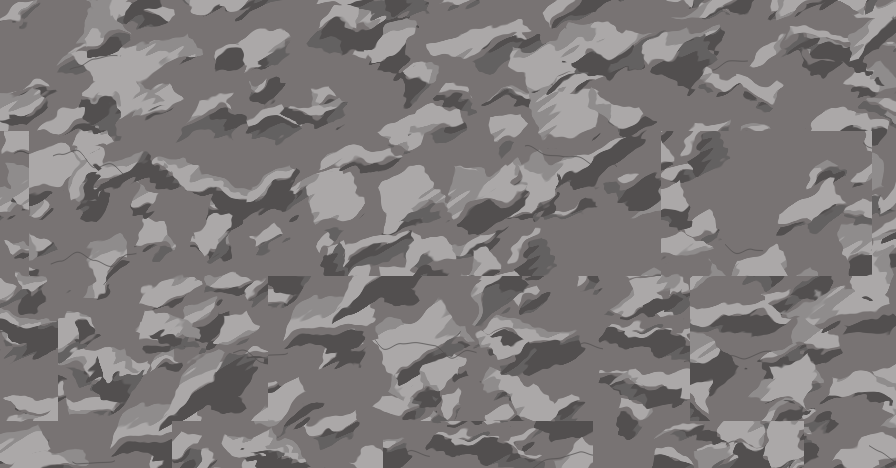
Write a Shadertoy shader that draws this texture.

```glsl
const vec3 GROUND = vec3(0.47, 0.45, 0.45);
const vec3 LIGHT = vec3(0.67, 0.66, 0.66);
const vec3 PALE = vec3(0.56, 0.55, 0.55);
const vec3 SHADE = vec3(0.39, 0.38, 0.38);
const vec3 DARK = vec3(0.32, 0.31, 0.31);
const float TAU = 6.2832;

float hash(vec2 p) {
    return fract(sin(dot(p, vec2(127.1, 311.7))) * 43758.55);
}

float noise(vec2 p) {
    vec2 i = floor(p), f = fract(p);
    f = f * f * (3.0 - 2.0 * f);
    return mix(mix(hash(i), hash(i + vec2(1, 0)), f.x),
               mix(hash(i + vec2(0, 1)), hash(i + vec2(1, 1)), f.x), f.y);
}

vec2 rotate(vec2 p, float a) {
    float c = cos(a), s = sin(a);
    return vec2(c * p.x + s * p.y, c * p.y - s * p.x);
}

float cover(float d, float blur) {
    return 1.0 - smoothstep(-blur, blur, d);
}

// Irregular pentagon, scaled by size, as an approximate distance
float chipDistance(vec2 q, vec2 size, vec2 id) {
    float d = -1.0;
    for (int i = 0; i < 5; i++) {
        float k = float(i);
        float a = (k + 0.75 * hash(id + k * 1.7)) * TAU / 5.0;
        vec2 n = vec2(cos(a), sin(a));
        float reach = mix(0.5, 1.0, hash(id + k * 2.3 + 9.0));
        d = max(d, (dot(q, n) - reach) / length(n / size));
    }
    return max(d, (length(q) - 1.35) * size.y);
}

// One chip of rock: a lit upper face and a hatched shadow below it
vec3 paintChip(vec3 col, vec2 p, vec2 size, vec2 id, float hatch, float blur) {
    vec2 q = rotate(p, mix(-0.3, 0.5, hash(id + 3.1))) / size;
    q.y += (hash(id + 4.7) - 0.5) * 1.1 * q.x * q.x;
    float d = chipDistance(q, size, id);

    float slant = mix(-0.1, 0.8, hash(id + 5.9));
    float wobble = 0.16 * sin(q.x * 4.5 + TAU * hash(id + 6.3));
    float ridge = q.y - slant * q.x + wobble + mix(-0.55, 0.65, hash(id + 7.7));
    ridge *= size.y / (1.0 + 0.4 * slant);
    float gap = size.y * 0.3 * hash(id + 8.2);

    float lit = cover(max(d + hatch * 0.008, -ridge + hatch * 0.004), blur);
    float shadow = cover(max(d + hatch * 0.022, ridge + gap + hatch * 0.012), blur);

    // Each face is split into two flat tones along a streaky line
    float facet = dot(q, rotate(vec2(1, 0), TAU * hash(id + 9.4))) + hatch * 0.7;
    vec3 litTone = mix(LIGHT, PALE, smoothstep(0.36, 0.44, facet));
    vec3 shadowTone = mix(DARK, SHADE, smoothstep(0.16, 0.24, facet));
    col = mix(col, shadowTone, shadow);
    return mix(col, litTone, lit);
}

// Scatter chips over a jittered grid
vec3 paintLayer(vec3 col, vec2 p, vec2 cell, float amount, float layer, float hatch, float blur) {
    vec2 base = floor(p / cell);
    for (int y = -1; y <= 1; y++) {
        for (int x = -1; x <= 1; x++) {
            vec2 id = base + vec2(x, y);
            vec2 key = id + layer * 37.3;
            if (hash(key) > amount) continue;
            vec2 jitter = vec2(hash(key + 1.3), hash(key + 2.6)) - 0.5;
            vec2 center = (id + 0.5 + 0.6 * jitter) * cell;
            vec2 size = cell * mix(vec2(0.25, 0.22), vec2(0.6, 0.5),
                                   vec2(hash(key + 11.0), hash(key + 12.0)));
            col = paintChip(col, p - center, size, key, hatch, blur);
        }
    }
    return col;
}

// Short, thin, jagged cracks
float cracks(vec2 p, vec2 cell, float blur) {
    vec2 id = floor(p / cell);
    vec2 q = p - (id + 0.5) * cell;
    float tilt = (hash(id + 51.0) - 0.5) * 0.7;
    float jag = 0.035 * (noise(vec2(p.x * 28.0, id.y * 7.0)) - 0.5);
    float d = abs(q.y - tilt * q.x - jag) - 0.0012;
    float span = abs(q.x) - cell.x * mix(0.1, 0.4, hash(id + 52.0));
    return cover(max(d, span), blur) * step(hash(id + 53.0), 0.55);
}

// Shift rectangular blocks so that some features end in straight cuts
vec2 cutBlocks(vec2 p, vec2 block) {
    float row = floor(p.y / block.y);
    vec2 id = vec2(floor(p.x / block.x + hash(vec2(row, 4.0))), row);
    return p + step(0.6, hash(id + 61.0)) * vec2(0.37, 0.23);
}

void mainImage(out vec4 fragColor, in vec2 fragCoord) {
    float blur = 0.7 / iResolution.y;
    vec2 p = cutBlocks(fragCoord / iResolution.y + 3.0, vec2(0.45, 0.31));

    // Ragged outlines and diagonal pen strokes
    float hatch = noise(rotate(p, 0.6) * vec2(16.0, 105.0)) - 0.5;
    vec2 warp = vec2(noise(p * 24.0), noise(p * 24.0 + 17.0)) - 0.5;
    vec2 fine = vec2(noise(p * 70.0), noise(p * 70.0 + 31.0)) - 0.5;
    vec2 q = p + warp * 0.026 + fine * 0.006;

    vec3 col = GROUND;
    col = paintLayer(col, q, vec2(0.13, 0.085), 0.7, 1.0, hatch, blur);
    col = paintLayer(col, q, vec2(0.25, 0.14), 0.75, 2.0, hatch, blur);
    col = paintLayer(col, q, vec2(0.16, 0.15), 0.6, 3.0, hatch, blur);
    col = mix(col, DARK, 0.7 * cracks(p, vec2(0.34, 0.21), blur));
    fragColor = vec4(col, 1.0);
}
```
